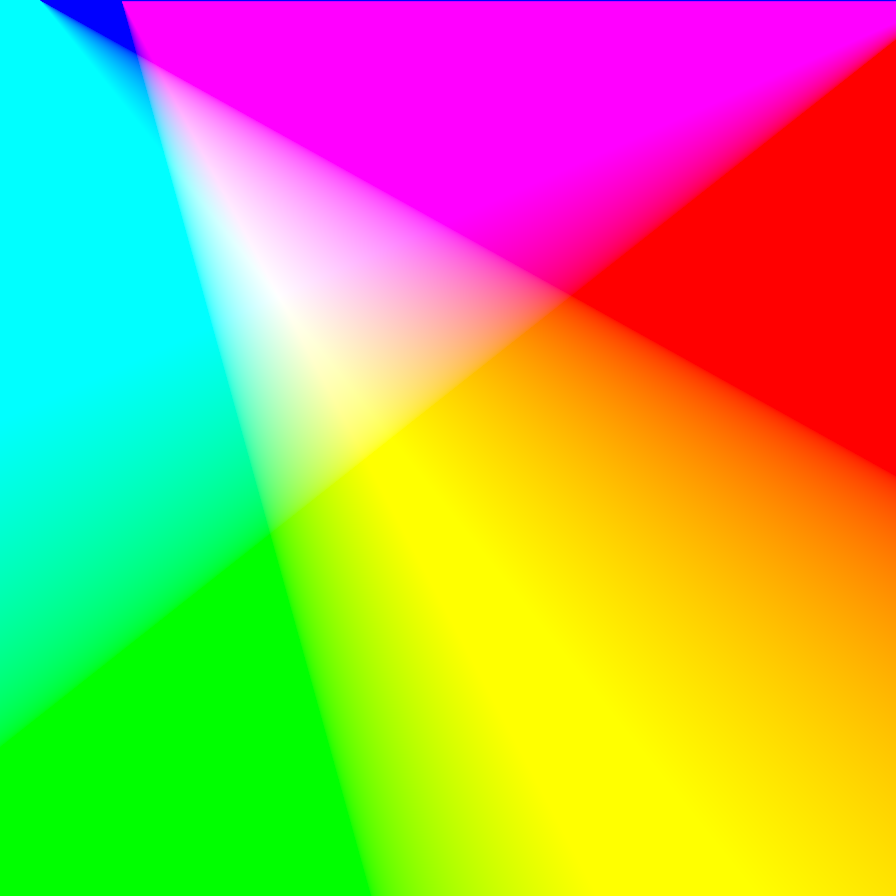
A WebGL 2 fragment shader for this background:

```glsl
#version 300 es
precision highp float;
// Three colored lights shine down from points on the top edge.
// Each one fills a single color channel on one side of a straight shadow edge,
// and its penumbra is a fan of angles around that point.

#define RED_APEX 0.1354
#define GREEN_APEX 0.0443
#define BLUE_APEX 1.0560
// Fans in degrees, clockwise from the right: (dark edge, fully lit edge)
#define RED_FAN vec2(74.43, 62.0)
#define GREEN_FAN vec2(29.07, 51.3)
#define BLUE_FAN vec2(141.7, 156.06)
#define PENUMBRA_GAMMA 0.43
#define RIM_WIDTH 0.0019

uniform vec2 u_resolution;
out vec4 fragColor;

// Brightness of a light at p, where p.y is the depth below the top edge
float lightFan(vec2 p, float apex, vec2 fan) {
    float angle = degrees(atan(p.y, p.x - apex));
    float lit = clamp((angle - fan.x) / (fan.y - fan.x), 0.0, 1.0);
    return pow(lit, PENUMBRA_GAMMA);
}

void main() {
    vec2 p = gl_FragCoord.xy / u_resolution;
    p.y = 1.0 - p.y;

    // One light per channel
    vec3 color = vec3(lightFan(p, RED_APEX, RED_FAN),
                      lightFan(p, GREEN_APEX, GREEN_FAN),
                      lightFan(p, BLUE_APEX, BLUE_FAN));

    // Thin rim along the top edge, out of reach of the red light
    color.r *= smoothstep(0.55 * RIM_WIDTH, RIM_WIDTH, p.y);

    fragColor = vec4(color, 1.0);
}
```
